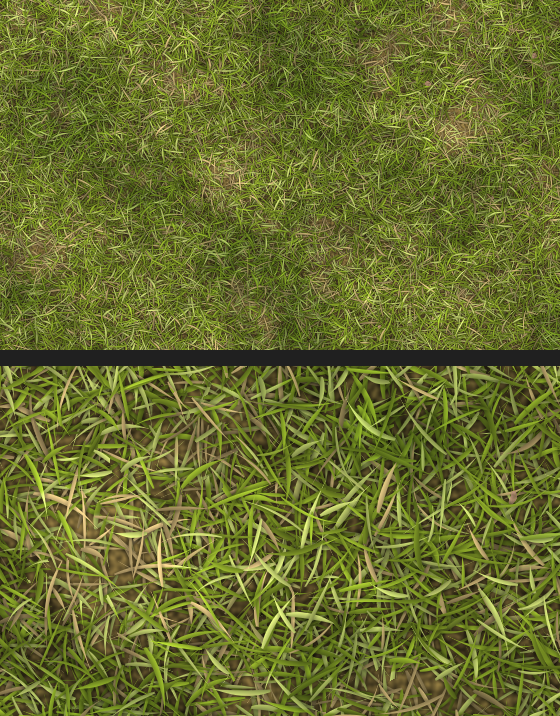
Top, the full canvas; bottom, a detail of the centre.
Give the GLSL for this texture, as a Shadertoy shader.

```glsl
// Trampled lawn from above: layered grass blades, dry straw and bare soil.
#define LAYERS 24
#define CELL 0.045
#define BLADE_LENGTH 0.036
#define BLADE_WIDTH 0.0025
#define STRAW_SHARE 0.11
#define PALE_SHARE 0.25
#define SHADOW 0.19
#define EXPOSURE 1.16
#define DEBRIS_CELL 0.16
#define PATCHINESS 0.24

const vec3 SOIL = vec3(0.31, 0.26, 0.14);
const vec3 DARK_GREEN = vec3(0.32, 0.375, 0.10);
const vec3 BRIGHT_GREEN = vec3(0.52, 0.62, 0.15);
const vec3 PALE_GREEN = vec3(0.60, 0.64, 0.34);
const vec3 STRAW = vec3(0.62, 0.54, 0.36);
const vec3 DEAD_LEAF = vec3(0.60, 0.46, 0.39);

vec4 hash4(vec2 p) {
    vec4 q = fract(p.xyxy * vec4(0.1031, 0.1030, 0.0973, 0.1099));
    q += dot(q, q.wzxy + 33.33);
    return fract((q.xxyz + q.yzzw) * q.zywx);
}

float gradDot(vec2 cell, vec2 offset) {
    float a = 6.2832 * hash4(cell + 71.0).x;
    return dot(vec2(cos(a), sin(a)), offset);
}

// Gradient noise, roughly -0.7 to 0.7
float noise(vec2 p) {
    vec2 i = floor(p), f = fract(p);
    vec2 u = f * f * f * (f * (f * 6.0 - 15.0) + 10.0);
    vec2 e = vec2(1.0, 0.0);
    return mix(mix(gradDot(i, f), gradDot(i + e, f - e), u.x),
               mix(gradDot(i + e.yx, f - e.yx), gradDot(i + 1.0, f - 1.0), u.x), u.y);
}

float fbm(vec2 p) {
    return noise(p) + 0.5 * noise(p * 2.1 + 13.7) + 0.25 * noise(p * 4.3 + 29.1);
}

// Blade colour from its random kind and tone; dry ground favours straw
vec3 bladeColour(float kind, float tone, float dry) {
    float straw = STRAW_SHARE + 0.38 * dry;
    vec3 green = mix(DARK_GREEN, BRIGHT_GREEN, tone);
    vec3 pale = PALE_GREEN * (0.85 + 0.28 * tone);
    vec3 dead = STRAW * (0.72 + 0.45 * tone);
    vec3 c = mix(pale, green, smoothstep(-0.02, 0.02, kind - straw - PALE_SHARE));
    return mix(dead, c, smoothstep(-0.02, 0.02, kind - straw));
}

// Paints one layer of blades, one per cell, over the colour below
void paintLayer(inout vec3 colour, vec2 uv, float layer, float dry, float flow, float px) {
    vec2 shift = hash4(vec2(layer, 5.0)).xy;
    vec2 g = uv / CELL + shift;
    vec2 home = floor(g);
    float height = layer / float(LAYERS - 1);
    for (int k = 0; k < 9; k++) {
        vec2 id = home + vec2(k % 3 - 1, k / 3 - 1);
        vec4 r = hash4(id + layer * 37.0 + 11.0);
        vec2 p = (g - id - r.xy) * CELL;
        float halfLen = BLADE_LENGTH * mix(0.4, 1.0, r.w);
        if (dot(p, p) > 1.4 * halfLen * halfLen) continue;

        vec4 s = hash4(id + layer * 53.0 + 301.0);
        if (s.w < 0.4 * dry) continue;
        float angle = 6.2832 * r.z + flow;
        vec2 dir = vec2(cos(angle), sin(angle));
        p = vec2(dot(p, dir), dot(p, vec2(-dir.y, dir.x)));
        float along = p.x / halfLen;
        p.y += (s.z - 0.5) * 0.36 * halfLen * along * along;

        // Pointed tip, slightly narrowed base
        float taper = smoothstep(1.0, -0.2, along) * smoothstep(-1.5, -0.5, along);
        float halfWidth = BLADE_WIDTH * mix(0.5, 1.1, s.z * s.z) * taper;
        float d = max(abs(p.y) - halfWidth, abs(p.x) - halfLen);
        float cover = clamp(0.5 - d / px, 0.0, 1.0);
        float shade = smoothstep(0.0045, 0.0, d) * taper;

        vec3 blade = bladeColour(s.x, s.y, dry);
        float fold = clamp(p.y / BLADE_WIDTH, -1.0, 1.0);
        blade *= mix(0.8, 1.04, height) * (1.0 + 0.16 * fold + 0.1 * along);
        colour *= 1.0 - SHADOW * shade;
        colour = mix(colour, blade * EXPOSURE, cover);
    }
}

// Sparse crumpled leaf scraps
void paintDebris(inout vec3 colour, vec2 uv, float px) {
    vec2 g = uv / DEBRIS_CELL;
    vec4 r = hash4(floor(g) + 900.0);
    vec4 s = hash4(floor(g) + 1300.0);
    vec2 p = (fract(g) - 0.2 - 0.6 * r.xy) * DEBRIS_CELL;
    float a = 6.2832 * s.x;
    p = mat2(cos(a), -sin(a), sin(a), cos(a)) * p;
    float rough = noise(uv * 110.0);
    float d = length(p * vec2(1.0, 1.7)) - mix(0.004, 0.013, s.y * s.y) - 0.008 * rough;
    float cover = clamp(0.5 - d / px, 0.0, 1.0) * step(r.z, 0.35);
    vec3 scrap = DEAD_LEAF * (0.7 + 0.5 * s.z + 0.5 * noise(uv * 190.0));
    colour = mix(colour, scrap, 0.85 * cover);
}

void mainImage(out vec4 fragColor, in vec2 fragCoord) {
    float px = 1.0 / iResolution.y;
    vec2 uv = fragCoord * px;

    // Broad patches of dryness, lushness and blade direction
    float dry = smoothstep(0.0, 0.6, fbm(uv * 5.0 + 3.0));
    float lush = fbm(uv * 2.8 + 41.0);
    float flow = 1.5 * noise(uv * 2.0 + 17.0);

    vec3 colour = SOIL * (1.0 + 0.8 * noise(uv * 150.0) + 0.5 * dry);
    for (int i = 0; i < LAYERS; i++) {
        if (i == LAYERS - 3) paintDebris(colour, uv, px);
        paintLayer(colour, uv, float(i), dry, flow, px);
    }
    colour *= 1.0 + PATCHINESS * (lush + 0.9 * noise(uv * 14.0) + 0.6 * noise(uv * 27.0));
    colour *= mix(vec3(1.0), vec3(0.94, 1.0, 0.92), smoothstep(0.1, -0.5, lush));
    fragColor = vec4(clamp(colour, 0.0, 1.0), 1.0);
}
```
